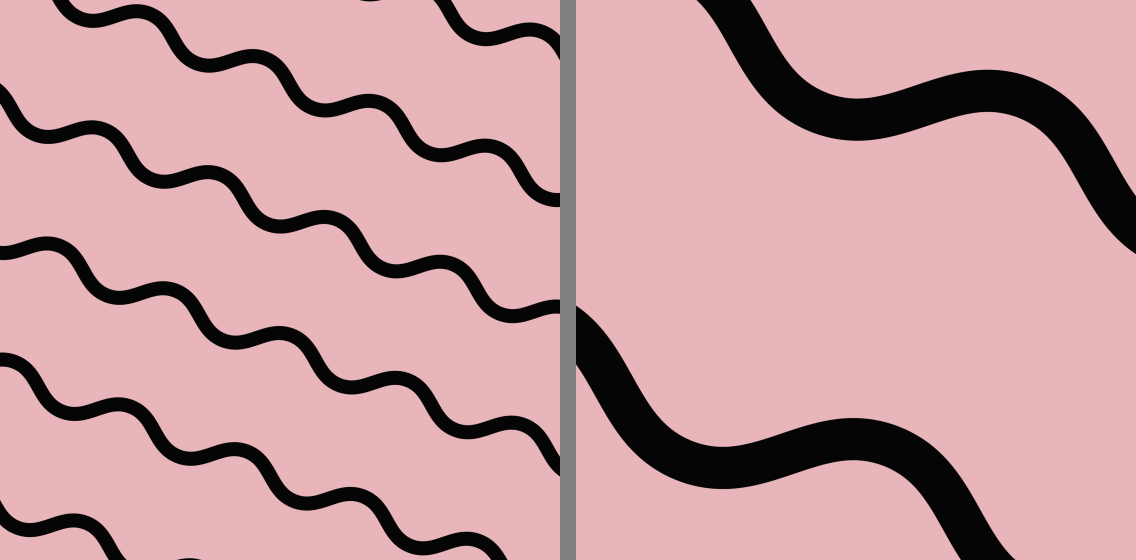
Left: the whole. Right: its middle third, enlarged.
This pattern is drawn by a WebGL 1 fragment shader. Its source:

```glsl
precision highp float;
// Slanted rows of thick black wavy lines on a dusty pink ground.

uniform vec2 u_resolution;

const float TAU = 6.2831853;

// Wave height and slope at x; one period is one unit, flanks slightly straightened.
vec2 wave(float x) {
  float a = TAU * x;
  float height = 0.1213 * (sin(a) + 0.03 * sin(3.0 * a));
  float slope = 0.1213 * TAU * (cos(a) + 0.09 * cos(3.0 * a));
  return vec2(height, slope);
}

// Distance to the wave, refined by projecting onto its tangent.
float waveDistance(vec2 p) {
  float x = p.x;
  for (int i = 0; i < 5; i++) {
    vec2 w = wave(x);
    x += (p.x - x + (p.y - w.x) * w.y) / (1.0 + w.y * w.y);
  }
  return length(p - vec2(x, wave(x).x));
}

void main() {
  float size = min(u_resolution.x, u_resolution.y);
  float pixel = 4.5 / size;

  // Tilt the square lattice, 4.5 tiles per canvas side.
  vec2 p = 4.5 * (gl_FragCoord.xy / size - vec2(0.4596, 0.3967));
  float c = cos(radians(21.1));
  float s = sin(radians(21.1));
  p = vec2(c * p.x - s * p.y, s * p.x + c * p.y);

  // Repeat the rows and stroke the wave.
  p.y = fract(p.y + 0.5) - 0.5;
  float edge = waveDistance(p) - 0.0565;
  float ink = 1.0 - smoothstep(-0.7 * pixel, 0.7 * pixel, edge);

  vec3 pink = vec3(0.908, 0.712, 0.73);
  vec3 black = vec3(0.02);
  gl_FragColor = vec4(mix(pink, black, ink), 1.0);
}
```
